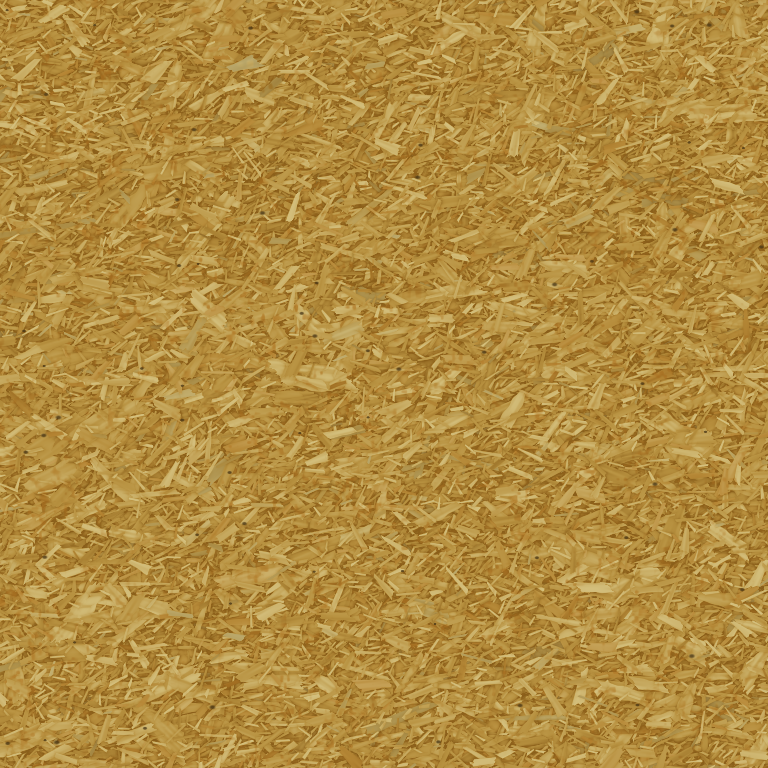
This texture is drawn by a WebGL 2 fragment shader. Its source:

```glsl
#version 300 es
precision highp float;
// Pressed wood-chip board: overlapping straw-coloured flakes and splinters.
// Jittered grids of many scales are stacked; each cell may hold one ragged,
// fibrous chip that casts a thin shadow. Tone and tint are coloured at the end.

#define LAYERS 15
#define COARSE_GRID 13.0
#define FINE_GRID 78.0
#define TILT 0.28
#define ANGLE_SPREAD 1.5
#define SHADOW 0.19
#define SHADOW_WIDTH 0.0019
#define FIBRE 0.30
#define EDGE_SOFTNESS 0.0009
#define MEAN_TONE 0.60

uniform vec2 u_resolution;
out vec4 fragColor;

vec4 hash4(vec3 p) {
  vec4 q = fract(p.xyzx * vec4(0.1031, 0.1030, 0.0973, 0.1099));
  q += dot(q, q.wzxy + 33.33);
  return fract((q.xxyz + q.yzzw) * q.zywx);
}

float noise(vec2 p, float seed) {
  vec2 i = floor(p), f = fract(p);
  f = f * f * (3.0 - 2.0 * f);
  float a = hash4(vec3(i, seed)).x;
  float b = hash4(vec3(i + vec2(1, 0), seed)).x;
  float c = hash4(vec3(i + vec2(0, 1), seed)).x;
  float d = hash4(vec3(i + vec2(1, 1), seed)).x;
  return mix(mix(a, b, f.x), mix(c, d, f.x), f.y);
}

// Lays one chip over the surface; surface.x is tone, surface.y is tint.
void layChip(inout vec2 surface, vec2 uv, vec2 cell, float layer,
             float grid, float fineness, float softness) {
  vec4 place = hash4(vec3(cell, layer + 3.0));
  vec4 look = hash4(vec3(cell, layer + 41.0));
  vec2 centre = (cell + place.xy) / grid;

  // Large flakes gather in some regions, small splinters in others.
  float region = noise(centre * vec2(2.5, 4.0), 7.0);
  float keep = mix(0.15 + 0.75 * region, 0.85 - 0.4 * region, fineness);
  if (look.x > keep) return;

  float angle = TILT + (place.z + place.w - 1.0) * ANGLE_SPREAD;
  vec2 axis = vec2(cos(angle), sin(angle));
  vec2 p = uv - centre;
  p = vec2(dot(p, axis), dot(p, vec2(-axis.y, axis.x)));

  float halfLength = mix(0.45, 0.85, look.y) / grid;
  float halfWidth = halfLength * mix(0.07, 0.30, look.z * look.z);
  halfWidth = max(halfWidth, 0.0013);
  if (abs(p.x) > halfLength + 0.006 || abs(p.y) > halfWidth * 1.5 + 0.006) return;

  // Tapered sides, slanted and frayed ends.
  float fray = noise(vec2(p.y * 420.0, look.w * 60.0), layer);
  float wobble = noise(vec2(p.x * 90.0, place.z * 60.0), layer) - 0.5;
  float taper = 1.0 - (place.w - 0.5) * 0.9 * p.x / halfLength;
  float side = abs(p.y) - halfWidth * (taper + 0.4 * wobble);
  float end = abs(p.x + p.y * (look.y - 0.5) * 2.0) - halfLength * (0.97 - 0.22 * fray);
  float d = max(side, end);

  surface.x -= SHADOW * exp(-max(d, 0.0) / SHADOW_WIDTH);

  float fibre = noise(vec2(p.x * 24.0, p.y * 310.0) + place.xy * 50.0, layer) - 0.5;
  float spread = mix(0.38, 0.72, fineness);
  float tone = MEAN_TONE + (look.w - 0.47) * spread + fibre * FIBRE;
  float tint = smoothstep(0.80, 1.0, place.x) * mix(0.25, 0.8, fineness)
             - 0.65 * smoothstep(0.93, 1.0, place.y);
  float cover = 1.0 - smoothstep(-softness, softness, d);
  surface = mix(surface, vec2(tone - 0.2 * max(tint, 0.0), tint), cover);
}

vec3 woodColour(vec2 surface) {
  vec3 deep = vec3(0.54, 0.37, 0.10);
  vec3 straw = vec3(0.72, 0.57, 0.25);
  vec3 pale = vec3(0.83, 0.75, 0.49);
  float tone = surface.x;
  vec3 c = mix(deep, straw, smoothstep(-0.1, 0.48, tone));
  c = mix(c, pale, smoothstep(0.36, 1.05, tone));
  c = mix(c, vec3(0.70, 0.46, 0.14), 0.6 * clamp(surface.y, 0.0, 1.0));
  return mix(c, vec3(0.60, 0.54, 0.33), 0.7 * clamp(-surface.y, 0.0, 1.0));
}

void main() {
  vec2 uv = gl_FragCoord.xy / u_resolution.y;
  float softness = max(EDGE_SOFTNESS, 0.7 / u_resolution.y);
  vec2 surface = vec2(0.35 + 0.3 * noise(uv * 150.0, 2.0), 0.2);

  // Stack chip layers, alternating sizes by the golden ratio.
  for (int i = 0; i < LAYERS; i++) {
    float layer = float(i) * 5.0;
    float fineness = fract(float(i) * 0.618 + 0.9);
    float grid = COARSE_GRID * pow(FINE_GRID / COARSE_GRID, fineness);
    vec2 home = floor(uv * grid);
    for (int y = -1; y <= 1; y++)
      for (int x = -1; x <= 1; x++)
        layChip(surface, uv, home + vec2(x, y), layer, grid, fineness, softness);
  }

  // Resin dust and slow shifts of warmth.
  float dust = noise(uv * 210.0, 11.0) * noise(uv * 70.0, 12.0);
  float warmth = noise(uv * 5.0, 13.0);
  surface += vec2(-0.16, 0.7) * smoothstep(0.35, 0.8, dust) * (0.4 + warmth);
  vec3 colour = woodColour(surface);

  // Sparse dark bark specks.
  vec2 q = uv * 45.0;
  vec4 speck = hash4(vec3(floor(q), 91.0));
  float r = length((fract(q) - 0.3 - 0.4 * speck.xy) * vec2(0.7, 1.0));
  float bark = step(0.965, speck.z) * (1.0 - smoothstep(0.04, 0.07 + 0.1 * speck.w, r));
  fragColor = vec4(mix(colour, vec3(0.27, 0.20, 0.08), 0.75 * bark), 1.0);
}
```
